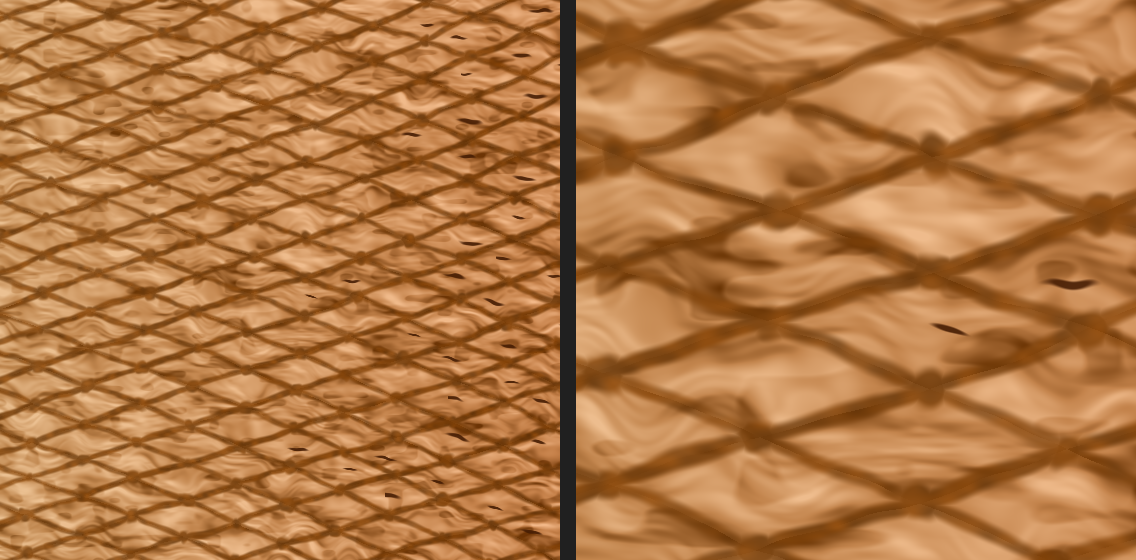
Left, the full canvas; right, a detail of the centre.
Give the GLSL for this texture, as a Shadertoy shader.

```glsl
// Slanted diamond net of brown cords stretched over crinkled tan skin with small dark slits.

const vec2 PITCH = vec2(0.185, 0.0659);       // diamond width and height
const vec2 ANCHOR = vec2(0.456, 0.609);       // position of one knot
const float COLUMN_SLANT = 0.067;             // rightward lean of knot columns
const float ROW_FAN = 0.009;                  // rows spread toward the right
const float CORD_HALF_WIDTH = 0.0047;
const float CORD_SOFTNESS = 0.0027;
const float KNOT_RADIUS = 0.0105;
const vec2 WRINKLE_FREQ = vec2(15.0, 50.0);
const vec2 SLIT_SIZE = vec2(0.023, 0.0038);
const float SLIT_CHANCE = 0.6;

const vec3 SLIT_COLOR = vec3(0.27, 0.11, 0.01);
const vec3 CORD_COLOR = vec3(0.42, 0.21, 0.02);
const vec3 SKIN_MID = vec3(0.76, 0.52, 0.31);
const vec3 SKIN_PALE = vec3(0.93, 0.74, 0.57);
const vec3 LEFT_TINT = vec3(0.99, 1.02, 1.00);
const vec3 RIGHT_TINT = vec3(1.02, 0.97, 0.93);

float hash(vec2 p) {
    vec3 h = fract(p.xyx * vec3(0.1031, 0.1030, 0.0973));
    h += dot(h, h.yzx + 33.33);
    return fract((h.x + h.y) * h.z);
}

float noise(vec2 p) {
    vec2 i = floor(p), f = fract(p);
    f = f * f * (3.0 - 2.0 * f);
    return mix(mix(hash(i), hash(i + vec2(1, 0)), f.x),
               mix(hash(i + vec2(0, 1)), hash(i + vec2(1, 1)), f.x), f.y);
}

float fbm(vec2 p) {
    float sum = 0.0, gain = 0.55;
    for (int i = 0; i < 3; i++) {
        sum += gain * noise(p);
        p = p * 2.03 + 17.3;
        gain *= 0.5;
    }
    return sum;
}

// Signed wobble around zero.
vec2 wobble(vec2 p) {
    return vec2(noise(p), noise(p + 41.7)) - 0.5;
}

// Diagonal net coordinates: cords lie on integers, knots where both are integers.
vec2 netCoords(vec2 p) {
    p += wobble(p * 11.0) * vec2(0.017, 0.009) + wobble(p * 42.0) * 0.0035;
    vec2 g = p - ANCHOR;
    g.x -= COLUMN_SLANT * g.y;
    g /= vec2(PITCH.x, PITCH.y + ROW_FAN * p.x * p.x);
    return vec2(g.x + g.y, g.x - g.y);
}

// Diagonal offset back to canvas units.
vec2 toCanvas(vec2 d) {
    return 0.5 * vec2(d.x + d.y, d.x - d.y) * PITCH;
}

// Mid-to-pale skin ramp, falling to cord brown in deep shade.
vec3 ramp(float tone) {
    tone = clamp(tone, 0.0, 1.0);
    return tone < 0.5 ? mix(CORD_COLOR, SKIN_MID, tone * 2.0)
                      : mix(SKIN_MID, SKIN_PALE, tone * 2.0 - 1.0);
}

void mainImage(out vec4 fragColor, in vec2 fragCoord) {
    vec2 uv = fragCoord / iResolution.y;
    float soft = max(CORD_SOFTNESS, 1.0 / iResolution.y);
    vec2 net = netCoords(uv);
    vec2 cell = floor(net);
    vec2 inCell = toCanvas(net - cell - 0.5);
    float cellRandom = hash(cell + 3.7);

    // Crinkled skin, lit from above
    vec2 w = uv * WRINKLE_FREQ + cellRandom * 9.0;
    w.y += uv.x * 5.0 + 1.6 * noise(uv * 24.0);
    float height = fbm(w);
    float slope = height - fbm(w + vec2(0.12, 0.34));
    float tone = 0.68 + 0.65 * (height - 0.48) + 0.9 * slope;
    tone += 0.08 * (cellRandom - 0.5) + 0.14 * (0.5 - uv.x);
    tone += 0.08 * (uv.y - 0.5) * uv.x;
    tone -= 0.22 * smoothstep(0.62, 0.8, noise(uv * vec2(34.0, 75.0) + 8.0));

    // Cords, uneven in thickness and strength, with shade beside them
    vec2 toCord = net - round(net);
    vec2 cordDist = abs(toCord) / length(1.0 / PITCH);
    float wear = noise(uv * 30.0 + 5.0);
    vec2 halfWidth = CORD_HALF_WIDTH * vec2(0.92, 1.08) * mix(0.75, 1.25, wear);
    vec2 cords = 1.0 - smoothstep(halfWidth - soft, halfWidth + soft, cordDist);
    cords *= vec2(0.82, 0.96) * mix(0.75, 1.08, noise(uv * 19.0 + 23.0));
    float nearest = min(cordDist.x, cordDist.y);
    tone -= 0.26 * exp(-nearest / 0.007);
    float cord = clamp(max(cords.x, cords.y), 0.0, 1.0);

    // Knots at the crossings
    vec2 knotOffset = toCanvas(toCord) * vec2(0.8, 1.0);
    float knotRadius = KNOT_RADIUS * mix(0.75, 1.2, hash(round(net) + 11.0));
    float knotDist = length(knotOffset) + 0.005 * (noise(uv * 110.0) - 0.5);
    float knot = 1.0 - smoothstep(knotRadius - 0.004, knotRadius + 0.003, knotDist);
    float net1 = max(cord, knot * 0.9);

    // Slits, more frequent toward the right
    vec2 slit = inCell - (vec2(hash(cell + 19.0), hash(cell + 57.0)) - 0.5)
                       * vec2(0.05, 0.018);
    slit.y += 0.12 * slit.x + 0.004 * (noise(uv * 70.0) - 0.5);
    float slitSize = mix(0.5, 1.1, hash(cell + 71.0));
    float slitMask = 1.0 - smoothstep(0.55, 1.15, length(slit / (SLIT_SIZE * slitSize)));
    slitMask *= step(cellRandom, SLIT_CHANCE * smoothstep(0.35, 1.0, uv.x));

    // Compose
    vec3 color = ramp(tone) * mix(LEFT_TINT, RIGHT_TINT, uv.x);
    vec3 cordShade = CORD_COLOR * (0.88 + 0.4 * noise(uv * vec2(90.0, 130.0)));
    cordShade += vec3(0.05, 0.05, 0.04) * (1.0 - uv.x);
    color = mix(color, SLIT_COLOR, slitMask * 0.9);
    color = mix(color, cordShade, net1 * 0.92);
    fragColor = vec4(clamp(color, 0.0, 1.0), 1.0);
}
```
